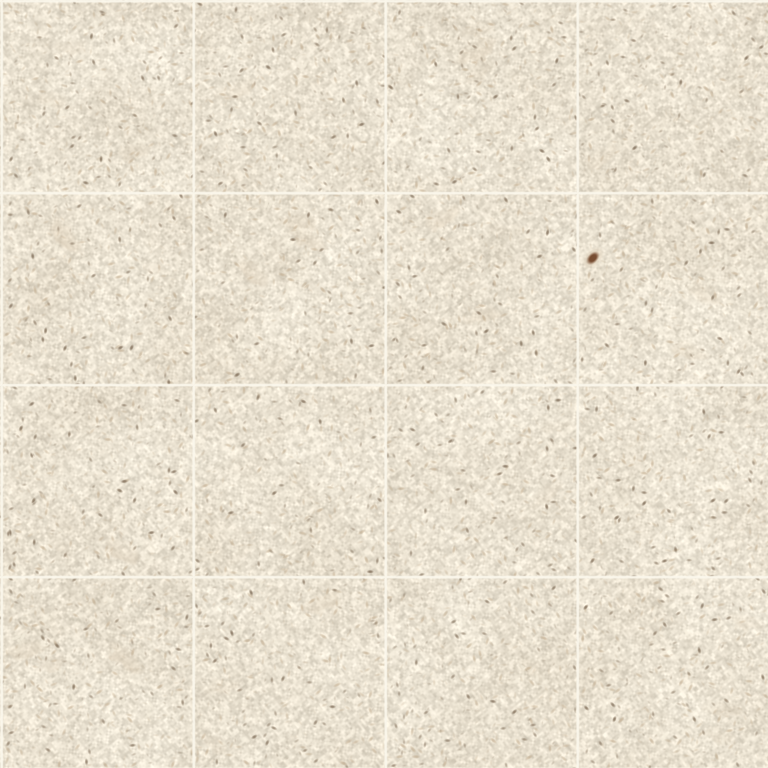
This texture is drawn by a Shadertoy shader. Its source:

```glsl
// Four by four cream limestone tiles with fine grain, flecks, faint fossils and pale grout.

const float TILES = 4.0;
const vec2 GRID_ORIGIN = vec2(0.0023, -0.0015);
const float GROUT_HALF_WIDTH = 0.0017;

const vec3 STONE = vec3(0.915, 0.882, 0.815);
const vec3 GROUT = vec3(0.985, 0.970, 0.925);
const vec3 FLECK_DARK = vec3(0.52, 0.45, 0.37);
const vec3 FLECK_TAN = vec3(0.76, 0.68, 0.57);
const vec3 CHIP_PALE = vec3(0.975, 0.945, 0.875);
const vec3 FOSSIL = vec3(0.865, 0.805, 0.715);
const vec3 RUST = vec3(0.42, 0.24, 0.13);

// Sine-free hashes
float hash21(vec2 p) {
    vec3 h = fract(p.xyx * 0.1031);
    h += dot(h, h.yzx + 33.33);
    return fract((h.x + h.y) * h.z);
}

vec2 hash22(vec2 p) {
    vec3 h = fract(p.xyx * vec3(0.1031, 0.1030, 0.0973));
    h += dot(h, h.yzx + 33.33);
    return fract((h.xx + h.yz) * h.zy);
}

mat2 rotation(float angle) {
    float c = cos(angle), s = sin(angle);
    return mat2(c, s, -s, c);
}

// Value noise centred on zero
float noise(vec2 p) {
    vec2 cell = floor(p), f = fract(p);
    f = f * f * (3.0 - 2.0 * f);
    float low = mix(hash21(cell), hash21(cell + vec2(1, 0)), f.x);
    float high = mix(hash21(cell + vec2(0, 1)), hash21(cell + vec2(1, 1)), f.x);
    return mix(low, high, f.y) - 0.5;
}

float clouds(vec2 p) {
    float sum = 0.0, weight = 0.55;
    for (int i = 0; i < 4; i++) {
        sum += weight * noise(p);
        p = rotation(0.7) * p * 2.1 + 17.0;
        weight *= 0.6;
    }
    return sum;
}

// Approximate signed distance to an ellipse
float ellipse(vec2 p, vec2 radii) {
    return (length(p / radii) - 1.0) * min(radii.x, radii.y);
}

// Coverage of small tilted flecks scattered one per cell
float flecks(vec2 p, float cells, float chance, vec2 radii, float softness, float seed) {
    vec2 base = floor(p * cells);
    float cover = 0.0;
    for (int y = -1; y <= 1; y++)
    for (int x = -1; x <= 1; x++) {
        vec2 cell = base + vec2(x, y);
        vec2 centre = (cell + hash22(cell + seed)) / cells;
        vec2 traits = hash22(cell + seed + 71.0);
        float present = step(hash21(cell + seed + 139.0), chance);
        vec2 size = radii * mix(0.6, 1.3, traits.x);
        float d = ellipse(rotation(traits.y * 3.1416) * (p - centre), size);
        float strength = mix(0.25, 1.0, traits.x * traits.x);
        cover = max(cover, present * strength * (1.0 - smoothstep(-softness, softness, d)));
    }
    return cover;
}

// Faint shell shapes, a few in each tile
float fossils(vec2 local, vec2 tile) {
    float cover = 0.0;
    for (int i = 0; i < 3; i++) {
        vec2 key = tile + 23.0 * float(i + 1);
        vec2 centre = (0.1 + 0.8 * hash22(key)) / TILES;
        vec2 traits = hash22(key + 5.0);
        vec2 size = vec2(0.024, 0.011) * mix(0.6, 1.15, traits.x);
        vec2 p = rotation((traits.y - 0.5) * 1.8) * (local - centre);
        float d = ellipse(p, size) + 0.007 * noise(local * 110.0 + key);
        float shade = 0.65 - 0.35 * clamp(p.y / size.y, -1.0, 1.0);
        cover = max(cover, shade * traits.x * (1.0 - smoothstep(-0.004, 0.003, d)));
    }
    return cover;
}

vec3 limestone(vec2 p, vec2 local, vec2 tile, float pixel) {
    float grain = 0.65 * noise(rotation(0.6) * p * 190.0) + 0.75 * noise(rotation(0.9) * p * 340.0);
    float patches = clouds(p * 13.0);
    vec3 colour = STONE + 0.165 * grain + patches * vec3(0.055, 0.065, 0.075);
    colour = mix(colour, FOSSIL, 0.5 * fossils(local, tile));
    colour = mix(colour, CHIP_PALE, 0.7 * flecks(p, 75.0, 0.45, vec2(0.0042, 0.0016), pixel, 11.0));
    colour = mix(colour, FLECK_TAN, 0.65 * flecks(p, 95.0, 0.42, vec2(0.0030, 0.0013), pixel, 37.0));
    return mix(colour, FLECK_DARK, 0.85 * flecks(p, 80.0, 0.22, vec2(0.0024, 0.0013), pixel, 53.0));
}

void mainImage(out vec4 fragColor, in vec2 fragCoord) {
    vec2 uv = fragCoord / iResolution.y;
    float pixel = 1.0 / iResolution.y;

    // Each tile is cut from a different part of the stone
    vec2 grid = (uv - GRID_ORIGIN) * TILES;
    vec2 tile = floor(grid);
    vec2 local = fract(grid) / TILES;
    vec3 colour = limestone(local + 5.0 * hash22(tile + 9.0), local, tile, pixel);

    // Single rust pit with a stained rim
    float pit = ellipse(rotation(-0.8) * (uv - vec2(0.772, 0.664)), vec2(0.0095, 0.0060));
    colour = mix(colour, FOSSIL, 0.5 * (1.0 - smoothstep(0.0, 0.006, pit)));
    colour = mix(colour, RUST, 0.9 * (1.0 - smoothstep(-0.002 - pixel, pixel, pit)));

    // Grout joints
    vec2 toLine = abs(fract(grid + 0.5) - 0.5) / TILES;
    float joint = 1.0 - smoothstep(-pixel, pixel, min(toLine.x, toLine.y) - GROUT_HALF_WIDTH);
    fragColor = vec4(mix(colour, GROUT, 0.92 * joint), 1.0);
}
```
